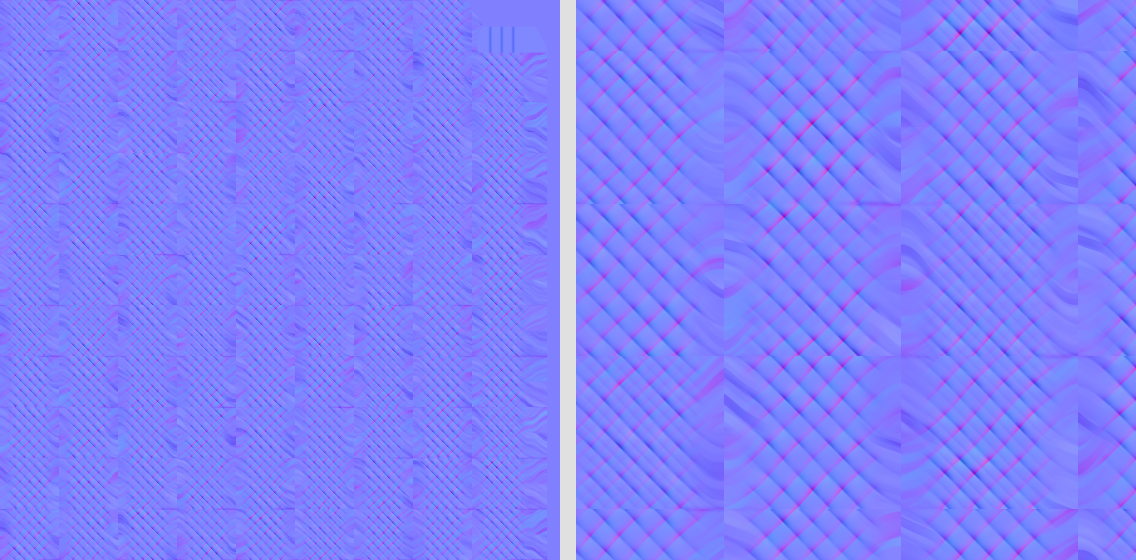
Left, the full canvas; right, a detail of the centre.
Reproduce this texture map procedurally as a Shadertoy shader.

```glsl
// Tangent-space normal map of woven diamond lattice tiles with fanned, streaked seams.

float hash(vec2 p) {
    vec3 q = fract(vec3(p.xyx) * 0.1031);
    q += dot(q, q.yzx + 33.33);
    return fract((q.x + q.y) * q.z);
}

// Flat bands of random tilt with crisp borders, from -0.5 to 0.5
float bands(float s, float seed) {
    float i = floor(s) + 60.0;
    float blend = smoothstep(0.65, 1.0, fract(s));
    return mix(hash(vec2(i, seed)), hash(vec2(i + 1.0, seed)), blend) - 0.5;
}

// Groove with one sharp flank and one soft flank, zero on average
float grooveProfile(float u) {
    float f = fract(u);
    return 0.25 - smoothstep(0.0, 0.13, f) * exp(-5.2 * max(f - 0.13, 0.0));
}

// Slope of one diagonal line family; side is +1 for falling lines, -1 for rising ones.
vec2 lineFamily(vec2 p, float side, vec2 cell) {
    float seed = hash(cell * 3.7 + side * 7.3 + 20.0);
    float edge = smoothstep(0.42, 0.92, abs(p.x));

    // Lines flatten toward the vertical seams
    float xc = clamp(p.x, -1.0, 1.0);
    float bend = xc - 0.15 * pow(abs(xc), 5.0) * sign(xc) + 0.5 * (p.x - xc);
    float u = 3.0 * side * bend + 2.5 * p.y + 0.2 * (seed - 0.5);
    float across = -3.0 * side * bend + 2.5 * p.y;
    u += 0.04 * sin(p.y * 4.0 + p.x * 3.0 + seed * 30.0);
    vec2 dir = normalize(vec2(side * (1.0 - 0.65 * xc * xc * xc * xc), 0.87));

    // Each groove is broken into uneven links by the crossing family
    float strength = 0.7 + 0.6 * hash(vec2(floor(u) + 40.0, seed * 50.0));
    strength *= 1.0 + 0.28 * cos(6.2832 * (across - 0.1));
    strength *= 1.0 + 0.35 * sin(across * 2.1 + floor(u) * 2.4 + seed * 25.0);
    float groove = strength * grooveProfile(u);

    // Some tiles carry a faint second groove between the main ones
    float doubled = smoothstep(0.7, 0.9, hash(cell * 2.3 + side + 61.0));
    groove += doubled * 0.3 * grooveProfile(u + 0.5);
    groove *= 0.95 + 0.3 * sin(p.x * 2.3 + seed * 19.0) * sin(p.y * 2.7 + seed * 41.0);

    // Irregular streaks beside the seams, with a few deep ones
    float s = u + 0.12 * sin(p.x * 9.0 + seed * 50.0);
    float key = 90.0 * seed + 7.0 * sign(p.x);
    float streak = 0.7 * bands(s * 1.7, key) + 0.6 * bands(s * 3.6, key + 13.0);
    float deep = bands(s * 2.3, key + 29.0);
    streak -= 0.9 * smoothstep(0.28, 0.45, deep);

    // Near a seam each quadrant keeps only one family
    float keep = 1.0 - smoothstep(0.5, 0.88, abs(p.x))
                     * smoothstep(-0.12, 0.12, side * p.x * p.y);
    float depth = 0.45 - 0.05 * side;
    return dir * keep * (depth * groove * (1.0 - 0.75 * edge) + 0.26 * streak * edge);
}

// Short creases along the horizontal joints between tiles
float jointCrease(vec2 p, vec2 cell) {
    float row = cell.y + step(0.0, p.y);
    float r = hash(vec2(cell.x * 1.9 + 5.0, row * 2.7 + 83.0));
    float along = smoothstep(0.45, 0.85, abs(p.x + 0.8 * (r - 0.5)));
    float d = 1.0 - abs(p.y);
    return -0.28 * r * along * exp(-d * d * 900.0);
}

void mainImage(out vec4 fragColor, in vec2 fragCoord) {
    vec2 uv = fragCoord / iResolution.xy;
    float px = 1.0 / iResolution.y;

    // Nine columns, the last one widened, by eleven rows
    vec2 grid = uv * vec2(9.49, 11.0);
    vec2 cell = vec2(min(floor(grid.x), 8.0), floor(grid.y));
    vec2 p = 2.0 * (grid - cell) - 1.0;

    vec2 slope = lineFamily(p, 1.0, cell) + lineFamily(p, -1.0, cell);
    slope.y += 0.015 + jointCrease(p, cell);

    // Broad facet tilt close to the seams
    float facet = smoothstep(0.5, 1.0, abs(p.x));
    slope += facet * 0.09 * (vec2(hash(cell * 4.1 + sign(p) * 3.0 + 11.0),
                                  hash(cell * 5.3 + sign(p) * 5.0 + 37.0)) - 0.5);

    // Plain panel with three upright grooves in the top right corner
    float panel = smoothstep(-px, px, uv.y - 0.906)
                * smoothstep(-px, px, uv.x - 0.858 + 0.006 * sin(uv.y * 70.0))
                * smoothstep(-px, px, 0.957 - uv.x + 0.55 * (0.952 - uv.y));
    float g = (uv.x - 0.896) / 0.0205;
    float gd = (g - clamp(round(g), -1.0, 1.0)) * 0.0205;
    float upright = exp(-gd * gd * 170000.0);
    slope = mix(slope, vec2(-0.3 * upright, 0.07 - 0.2 * upright), panel);

    // Flat margin and flat cut corner
    float margin = smoothstep(-px, px, uv.x - 0.977);
    float cutX = 0.833 + 0.65 * (1.0 - uv.y);
    float corner = smoothstep(-px, px, uv.y - 0.952) * smoothstep(-px, px, uv.x - cutX);
    float bevel = smoothstep(-px, px, uv.x - 0.957 - 0.55 * (0.952 - uv.y))
                * smoothstep(-px, px, uv.y - 0.918);
    slope *= 1.0 - max(margin, max(corner, bevel));

    // Encode the unit normal as colour
    vec3 normal = vec3(slope, sqrt(max(0.0, 1.0 - dot(slope, slope))));
    fragColor = vec4(0.5 + 0.5 * normal, 1.0);
}
```
